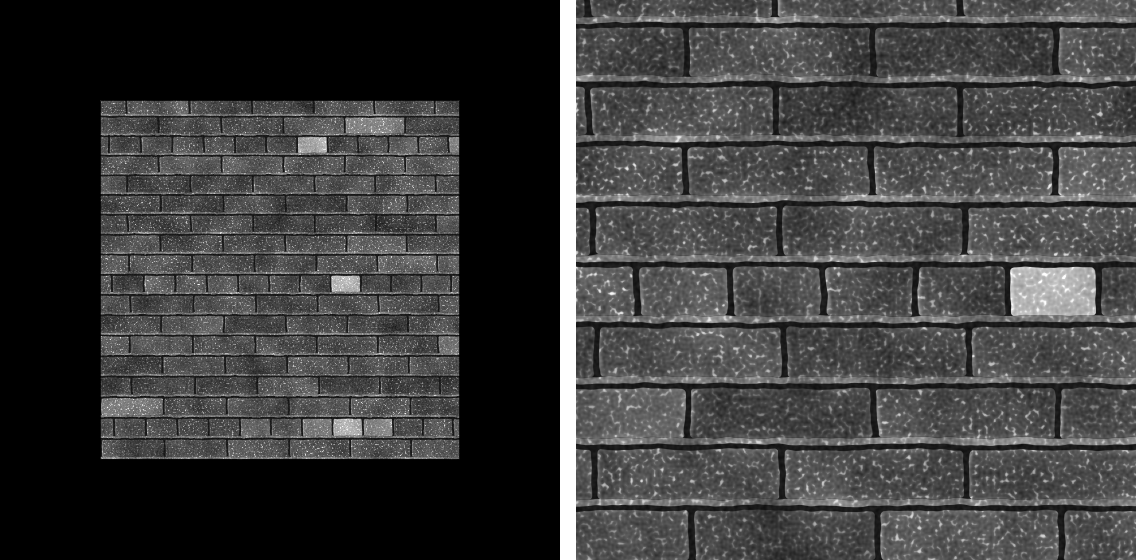
Left: the whole. Right: its middle third, enlarged.
Give the GLSL for this texture, as a Shadertoy shader.

```glsl
#define MARGIN 0.18
#define COLUMNS vec2(5.6, 0.21)
#define ROWS vec2(17.05, 0.74)
#define HEADER_EVERY 7.0
#define LEAN 0.1
#define LEDGE 0.0042
#define SHADOW 0.0028
#define HEAD_JOINT 0.0036
#define JOINT_TONE 0.10
#define LEDGE_TONE 0.47
#define FACE_TONE 0.245
#define SPECKLE 0.36

vec2 hash2(vec2 p) {
    vec3 q = fract(p.xyx * vec3(0.1031, 0.1030, 0.0973));
    q += dot(q, q.yzx + 33.33);
    return fract((q.xx + q.yz) * q.zy);
}

float cornerSlope(vec2 cell, vec2 corner, vec2 f, vec2 period) {
    float angle = 6.28318 * hash2(mod(cell + corner, period)).x;
    return dot(vec2(cos(angle), sin(angle)), f - corner);
}

// Gradient noise that wraps over the canvas
float noise(vec2 uv, vec2 period) {
    vec2 p = uv * period;
    vec2 cell = floor(p), f = p - cell;
    vec2 s = f * f * f * (f * (f * 6.0 - 15.0) + 10.0);
    float low = mix(cornerSlope(cell, vec2(0, 0), f, period),
                    cornerSlope(cell, vec2(1, 0), f, period), s.x);
    float high = mix(cornerSlope(cell, vec2(0, 1), f, period),
                     cornerSlope(cell, vec2(1, 1), f, period), s.x);
    return mix(low, high, s.y);
}

float roundedBox(vec2 p, vec2 halfSize, float radius) {
    vec2 d = abs(p) - halfSize + radius;
    return length(max(d, 0.0)) + min(max(d.x, d.y), 0.0) - radius;
}

float wall(vec2 uv, float aa) {
    float side = 1.0 - 2.0 * MARGIN;
    vec2 wobble = vec2(noise(uv, vec2(50)), noise(uv + 0.37, vec2(50)));
    wobble += 0.5 * vec2(noise(uv, vec2(150)), noise(uv + 0.61, vec2(150)));
    vec2 p = (uv + 0.0014 * wobble - MARGIN) / side;

    // Courses: running bond with a row of headers at intervals
    float course = p.y * (ROWS.x + ROWS.y * p.y);
    float row = floor(course);
    bool header = mod(row, HEADER_EVERY) == 1.0;
    float column = p.x * (COLUMNS.x + COLUMNS.y * p.x) + LEAN * p.y;
    column += 0.03 * (hash2(vec2(row, 7.0)).x - 0.5);
    column = header ? 2.0 * column - 0.45 : column - 0.5 * mod(row, 2.0);
    vec2 id = vec2(floor(column), row) + 20.0;
    vec2 size = side / vec2(COLUMNS.x + COLUMNS.y, ROWS.x + ROWS.y);
    if (header) size.x *= 0.5;
    vec2 local = vec2(fract(column) - 0.5, fract(course)) * size;

    // Face of one brick between the ledge below and the shadow above
    vec2 halfFace = 0.5 * (size - vec2(HEAD_JOINT, LEDGE + SHADOW));
    vec2 facePoint = local - vec2(0.0, 0.5 * (size.y + LEDGE - SHADOW));
    float face = roundedBox(facePoint, halfFace, 0.0022);

    // Grain at two scales and broad stains
    float fine = noise(uv, vec2(430));
    float coarse = noise(uv + 0.23, vec2(230));
    float stain = noise(uv, vec2(23)) + 0.5 * noise(uv, vec2(61));
    float grain = 0.11 * fine + 0.09 * coarse;
    float specks = smoothstep(0.12, 0.6, 0.7 * fine + 0.6 * coarse);

    // Tone per brick, with a few pale ones and a slope along the length
    vec2 rnd = hash2(id), rnd2 = hash2(id + 57.0);
    float pale = pow(rnd.y, header ? 9.0 : 12.0) * (header ? 0.42 : 0.22);
    float slope = (rnd2.x - 0.5) * facePoint.x / size.x;
    float tone = FACE_TONE + 0.11 * rnd.x + pale + 0.16 * slope + 0.11 * stain;
    tone += grain + SPECKLE * specks * (0.45 + 0.7 * rnd2.y + 0.5 * stain);

    // Worn edges catch light on the left, the base and a little all round
    float leftEdge = 1.0 - smoothstep(0.0, 0.003, facePoint.x + halfFace.x);
    float rim = smoothstep(-0.0035, 0.0, face);
    tone += (0.13 * leftEdge + 0.07 * rim) * (0.8 + stain);

    // Joints: dark recess, pale mortar ledge along the bed
    float shade = JOINT_TONE + 0.5 * grain;
    float ledge = smoothstep(-aa, aa, local.y - 0.0003)
                * (1.0 - smoothstep(-aa, aa, local.y - LEDGE));
    float ledgeTone = LEDGE_TONE + 0.22 * stain + 1.3 * grain + 0.2 * specks;
    shade = mix(shade, ledgeTone, ledge);
    return mix(shade, tone, 1.0 - smoothstep(-aa, aa, face));
}

void mainImage(out vec4 fragColor, in vec2 fragCoord) {
    vec2 uv = fragCoord / iResolution.xy;
    float aa = 0.7 / iResolution.y;
    // Square panel of brickwork on a black surround
    vec2 fromCentre = abs(uv - 0.5);
    float edge = max(fromCentre.x, fromCentre.y) - 0.5 + MARGIN;
    float panel = 1.0 - smoothstep(-aa, aa, edge);
    float grey = clamp(wall(uv, aa), 0.0, 1.0) * panel;
    fragColor = vec4(vec3(grey), 1.0);
}
```
